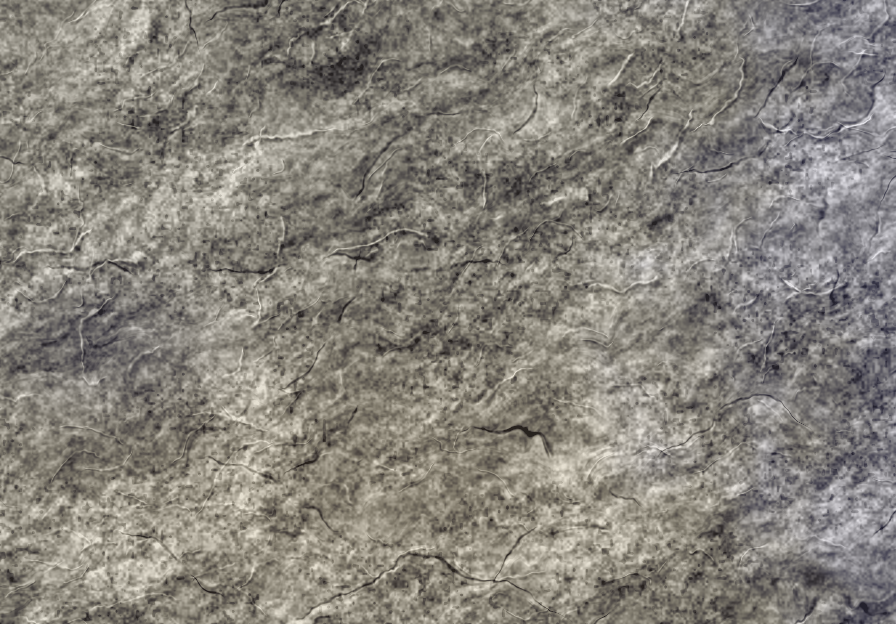
A Shadertoy shader for this texture:

```glsl
// Weathered grey-olive slate: a chipped relief lit from the upper left,
// sandy grain and pits, and scattered pale ridges and dark cracks.
// Layers of value noise give the tone; a mineral tint turns tone into colour.

const vec2 LIGHT_DIR = vec2(-0.55, 0.83);
const vec3 COOL_SHIFT = vec3(-0.012, -0.002, 0.065);
const vec3 WARM_SHIFT = vec3(0.014, 0.002, -0.018);

float hash21(vec2 p) {
    vec3 q = fract(vec3(p.xyx) * 0.1031);
    q += dot(q, q.yzx + 33.33);
    return fract((q.x + q.y) * q.z);
}

vec2 hash22(vec2 p) {
    return vec2(hash21(p), hash21(p + 71.7));
}

vec2 rotate(vec2 p, float angle) {
    float c = cos(angle), s = sin(angle);
    return vec2(c * p.x + s * p.y, c * p.y - s * p.x);
}

float noise(vec2 p) {
    vec2 cell = floor(p), f = fract(p);
    f = f * f * (3.0 - 2.0 * f);
    float low = mix(hash21(cell), hash21(cell + vec2(1, 0)), f.x);
    float high = mix(hash21(cell + vec2(0, 1)), hash21(cell + vec2(1, 1)), f.x);
    return mix(low, high, f.y);
}

float fbm(vec2 p, int octaves) {
    float sum = 0.0, weight = 0.5, total = 0.0;
    for (int i = 0; i < octaves; i++) {
        sum += weight * noise(p);
        total += weight;
        weight *= 0.5;
        p = rotate(p, 0.65) * 2.03 + 17.3;
    }
    return sum / total;
}

vec2 warp(vec2 p, float scale, float amount) {
    return p + amount * (vec2(fbm(p * scale, 3), fbm(p * scale + 41.0, 3)) - 0.5);
}

// Rough ground plus broken terrace steps, like split layers of slate.
float slateHeight(vec2 p) {
    vec2 q = rotate(p, 0.35) * vec2(0.75, 1.15);
    float rough = fbm(q * 7.0, 6);
    float level = fbm(q * 3.6 + 9.0, 6) * 7.0;
    float terrace = floor(level) + smoothstep(0.0, 0.16, fract(level));
    float broken = smoothstep(0.42, 0.68, noise(p * 9.0 + 5.0));
    return 3.2 * rough + 0.13 * broken * (terrace - level);
}

// Curved tapering strokes, one per cell: x is the line, y the band below it.
vec2 strokes(vec2 p, float cell, float halfWidth, float density, float slant, float seed) {
    vec2 result = vec2(0);
    float soft = 1.0 / iResolution.y;
    for (int j = -1; j <= 1; j++)
    for (int i = -1; i <= 1; i++) {
        vec2 id = floor(p / cell) + vec2(i, j);
        vec2 place = hash22(id + seed);
        vec2 shape = hash22(id + seed + 137.0);
        if (hash21(id + seed + 211.0) > density) continue;
        vec2 centre = (id + place) * cell;
        float angle = mix(0.12, slant, smoothstep(0.25, 0.65, centre.y));
        vec2 q = rotate(p - centre, angle + (shape.x - 0.5) * 1.5);
        float along = q.x / (cell * mix(0.3, 0.85, shape.y));
        float across = q.y + (place.x - 0.5) * 1.6 * q.x * q.x / cell;
        float taper = max(0.0, 1.0 - along * along);
        float width = halfWidth * taper + soft;
        vec2 band = 1.0 - smoothstep(vec2(0), vec2(width, 1.5 * width),
                                     abs(vec2(across, across + 1.7 * halfWidth)));
        result = max(result, band * smoothstep(0.0, 0.35, taper));
    }
    return result;
}

float blob(vec2 uv, vec2 centre, vec2 size) {
    vec2 d = (uv - centre) / size;
    return exp(-dot(d, d));
}

float grain(vec2 p) {
    return 0.22 * (noise(p * 235.0) - 0.5)
         + 0.20 * (noise(rotate(p, 0.5) * 118.0) - 0.5)
         + 0.14 * (noise(rotate(p, 1.1) * 54.0) - 0.5);
}

vec3 mineralColour(float tone, float cool, float warm) {
    vec3 colour = tone + vec3(0.014, 0.0, -0.042 * smoothstep(0.25, 0.5, tone));
    return colour + cool * COOL_SHIFT + warm * WARM_SHIFT;
}

void mainImage(out vec4 fragColor, in vec2 fragCoord) {
    vec2 p = fragCoord / iResolution.y;
    vec2 uv = fragCoord / iResolution.xy;
    vec2 ragged = warp(warp(p, 9.0, 0.07), 38.0, 0.02);

    // Broad stains and light
    float stain = fbm(warp(p, 4.0, 0.2) * 5.0 + 3.0, 5) - 0.5;
    float warm = blob(uv, vec2(0.42, 0.2), vec2(0.45, 0.3));
    float tone = 0.505 + 0.42 * stain + 0.065 * warm;
    tone -= 0.06 * blob(uv, vec2(0.7, 0.62), vec2(0.25, 0.22));
    tone -= 0.09 * blob(uv, vec2(0.12, 0.45), vec2(0.08, 0.11));

    // Relief, grain and pits
    float slope = slateHeight(ragged) - slateHeight(ragged + LIGHT_DIR * 0.007);
    tone += clamp(slope, -0.2, 0.2);
    float patchy = smoothstep(0.35, 0.65, fbm(p * 11.0, 3));
    tone += grain(p) * mix(0.8, 1.15, patchy);
    tone -= 0.16 * patchy * smoothstep(0.7, 0.9, noise(p * 150.0 + 8.0));

    // Pale ridges with shadows, then dark cracks with lit lips
    float gaps = smoothstep(0.25, 0.5, noise(p * 24.0));
    float upper = mix(0.55, 1.0, smoothstep(0.3, 0.6, uv.y));
    vec2 ridge = strokes(ragged, 0.13, 0.0028, 0.55, 0.85, 3.0) * gaps * upper;
    vec2 chip = strokes(ragged, 0.06, 0.0018, 0.45, 0.7, 29.0) * gaps;
    vec2 crack = strokes(ragged, 0.17, 0.0032, 0.5, 0.6, 53.0) * gaps;
    vec2 fissure = strokes(ragged, 0.36, 0.0038, 0.4, 0.75, 87.0) * gaps;
    tone += 0.25 * ridge.x - 0.12 * ridge.y + 0.12 * chip.x - 0.10 * chip.y;
    tone += 0.07 * crack.y - 0.25 * crack.x + 0.05 * fissure.y - 0.27 * fissure.x;

    float cool = smoothstep(0.72, 1.0, uv.x + 0.5 * stain)
               + 0.5 * blob(uv, vec2(0.12, 0.45), vec2(0.12, 0.12));
    vec3 colour = mineralColour(clamp(tone, 0.13, 0.88), min(cool, 1.0), warm);
    fragColor = vec4(clamp(colour, 0.0, 1.0), 1.0);
}
```
